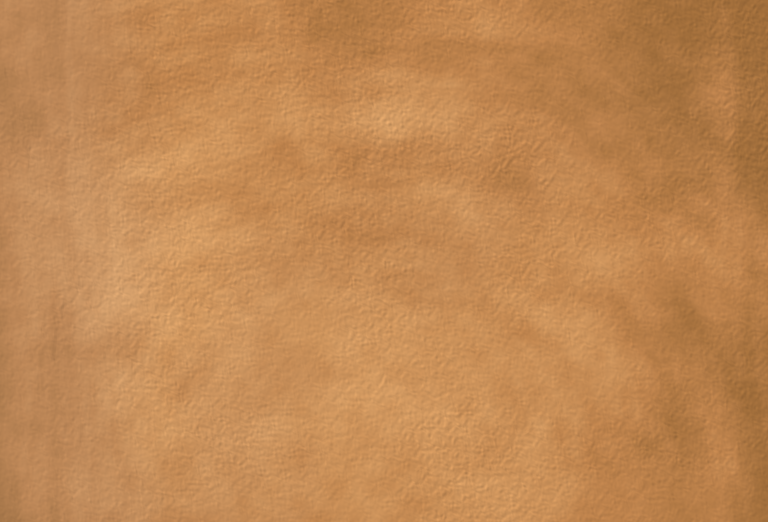
This texture is drawn by a WebGL 1 fragment shader. Its source:

```glsl
precision highp float;
uniform vec2 u_resolution;

#define DARK vec3(0.630, 0.430, 0.230)
#define MID vec3(0.742, 0.510, 0.298)
#define LIGHT vec3(0.822, 0.598, 0.376)
#define CHALK vec3(-0.004, 0.016, 0.042)
#define CLOUD_AMOUNT 0.72
#define STROKE_AMOUNT 0.85
#define STREAK_AMOUNT 0.55
#define GRAIN_AMOUNT 0.125
#define GRAIN_SCALE 165.0
#define STROKE_CENTRE vec2(0.72, -0.02)

float hash(vec2 p) {
  return fract(sin(dot(p, vec2(127.1, 311.7))) * 43758.5453);
}

float noise(vec2 p) {
  vec2 cell = floor(p);
  vec2 f = fract(p);
  f = f * f * (3.0 - 2.0 * f);
  float low = mix(hash(cell), hash(cell + vec2(1.0, 0.0)), f.x);
  float high = mix(hash(cell + vec2(0.0, 1.0)), hash(cell + vec2(1.0)), f.x);
  return mix(low, high, f.y);
}

float fbm(vec2 p) {
  float sum = 0.0;
  float weight = 0.5;
  for (int i = 0; i < 5; i++) {
    sum += weight * noise(p);
    p = mat2(0.8, 0.6, -0.6, 0.8) * p * 2.03 + 7.3;
    weight *= 0.5;
  }
  return sum;
}

// Height of the fine pebbled surface, turned to hide the noise lattice
float relief(vec2 p) {
  vec2 g = mat2(0.8, 0.6, -0.6, 0.8) * p * GRAIN_SCALE;
  g += 0.9 * vec2(noise(g * 0.4), noise(g * 0.4 + 31.0));
  return 0.7 * noise(g) + 0.3 * noise(g.yx * 1.6 + 13.0);
}

// Broad light: bright middle, dim rim, darkest at the upper right
float lighting(vec2 q) {
  vec2 d = (q - vec2(0.47, 0.45)) * vec2(1.0, 0.8);
  float tone = 0.85 - 0.9 * dot(d, d);
  tone -= 0.12 * (1.0 - smoothstep(0.08, 0.22, q.x));
  tone -= 0.24 * smoothstep(0.6, 1.0, q.x);
  tone -= 0.26 * smoothstep(0.5, 1.0, q.y) * smoothstep(0.2, 0.8, q.x);
  return tone - 0.16 * smoothstep(0.94, 0.97, q.x);
}

// Sweeping arcs left by the hand
float strokes(vec2 p) {
  vec2 d = p - STROKE_CENTRE;
  float angle = atan(d.x, d.y);
  float radius = length(d) + 0.12 * (fbm(p * 3.0) - 0.5);
  float bands = fbm(vec2(angle * 3.2, radius * 15.0)) - 0.49;
  return bands * smoothstep(0.35, 0.75, noise(p * 3.6 + 4.0));
}

void main() {
  vec2 q = gl_FragCoord.xy / u_resolution;
  vec2 p = gl_FragCoord.xy / u_resolution.y;
  float leftSide = 1.0 - smoothstep(0.08, 0.28, q.x + 0.15 * (fbm(p * 4.0) - 0.5));
  float sides = max(leftSide, smoothstep(0.86, 0.97, q.x));

  // Cloudy stain, strokes and small mottling
  vec2 warp = vec2(fbm(p * 2.5 + 3.0), fbm(p * 2.5 + 19.0));
  float tone = lighting(q);
  tone += CLOUD_AMOUNT * (fbm(p * 5.0 + 1.5 * warp) - 0.49);
  tone += STROKE_AMOUNT * strokes(p);
  tone += 0.36 * (fbm(p * 28.0) - 0.49);

  // Upright streaks along both sides
  float streak = fbm(vec2(p.x * 24.0 + warp.x, p.y * 2.4)) - 0.49;
  tone += STREAK_AMOUNT * sides * streak;

  // Colour ramp with a chalky left side
  vec3 colour = mix(DARK, MID, clamp(tone * 2.0, 0.0, 1.0));
  colour = mix(colour, LIGHT, clamp(tone * 2.0 - 1.0, 0.0, 1.15));
  float chalk = max(leftSide, 0.5 * smoothstep(0.5, 0.7, warp.y) * (1.0 - q.y));
  colour += CHALK * chalk;

  // Grain lit from the upper left, softer on the left side
  vec2 toLight = vec2(-0.6, 0.8) * 0.45 / GRAIN_SCALE;
  float slope = relief(p - toLight) - relief(p + toLight);
  float patches = 0.6 + 0.8 * noise(p * 7.0 + 50.0);
  colour *= 1.0 + GRAIN_AMOUNT * slope * patches * (1.0 - 0.35 * leftSide);

  // Sparse hairline scratches
  float hair = smoothstep(0.86, 0.97, noise(vec2(p.x * 95.0 + 6.0 * warp.x, p.y * 22.0)));
  colour *= 1.0 - 0.05 * hair * leftSide * noise(p * 9.0);

  gl_FragColor = vec4(colour, 1.0);
}
```
